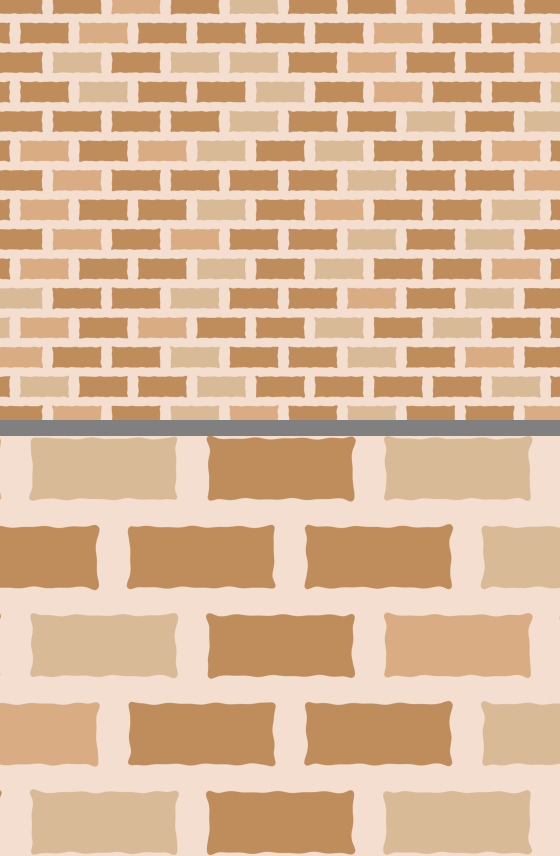
Top, the full canvas; bottom, a detail of the centre.
A Shadertoy shader for this pattern:

```glsl
// Running-bond brick wall in flat browns with hand-cut, wobbly brick edges.

float hash(vec2 p) {
    return fract(sin(dot(p, vec2(12.99, 78.23))) * 4375.85);
}

// Layered sines: a small irregular wave along one brick side.
float edgeWave(float t, float seed) {
    return 0.6 * sin(13.0 * t + 40.0 * seed) + 0.4 * sin(23.0 * t + 71.0 * seed);
}

// Signed distance to a brick with slightly flared, rounded corners.
float brickDistance(vec2 p, float seed) {
    vec2 side = step(0.0, p);
    vec2 wave = vec2(edgeWave(p.y, seed + 0.37 * side.x),
                     edgeWave(p.x, seed + 0.53 * side.y + 0.2));
    vec2 halfSize = vec2(0.812, 0.343) + 0.013 * wave;
    vec2 along = abs(p) / vec2(0.82, 0.35);
    halfSize += vec2(0.026, 0.022) * smoothstep(vec2(0.55, 0.84), vec2(1.0), along.yx);

    float radius = 0.05;
    vec2 d = abs(p) - halfSize + radius;
    return length(max(d, 0.0)) + min(max(d.x, d.y), 0.0) - radius;
}

// Mostly brown; accents are spread by a golden-ratio step along each row.
vec3 brickColor(vec2 id) {
    float spread = fract(0.618 * id.x + hash(vec2(id.y, 3.0)) + 0.2 * hash(id + 7.0));
    vec3 brown = vec3(0.75, 0.55, 0.36);
    vec3 peach = vec3(0.85, 0.675, 0.515);
    vec3 beige = vec3(0.847, 0.73, 0.59);
    vec3 accent = hash(id + 19.0) < 0.5 ? peach : beige;
    return spread < 0.42 ? accent : brown;
}

void mainImage(out vec4 fragColor, in vec2 fragCoord) {
    // One unit is one course; a brick repeat is two units wide.
    float courses = 14.25;
    vec2 p = fragCoord / iResolution.y * courses;
    float pixel = courses / iResolution.y;

    // Cell lookup with alternate courses shifted sideways.
    float row = floor(p.y + 0.371);
    float shift = mod(row, 2.0) < 0.5 ? 0.615 : 1.509;
    float column = floor((p.x - shift) / 2.0 + 0.5);
    vec2 id = vec2(column, row);
    vec2 local = p - vec2(shift + 2.0 * column, row + 0.129);

    // Brick over mortar.
    float d = brickDistance(local, hash(id));
    float cover = 1.0 - smoothstep(-0.75 * pixel, 0.75 * pixel, d);
    vec3 mortar = vec3(0.953, 0.871, 0.812);
    fragColor = vec4(mix(mortar, brickColor(id), cover), 1.0);
}
```
